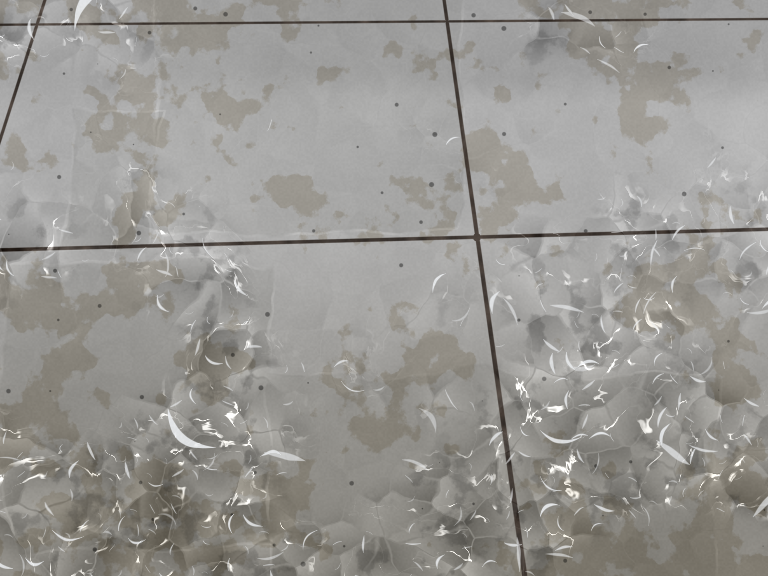
Reproduce this texture procedurally as a WebGL 2 fragment shader.

```glsl
#version 300 es
precision highp float;
// Pale floor tiles with dark joints, under stained and crumpled clear plastic film.

#define JOINT_WIDTH 0.0036
#define JOINT_COLOR vec3(0.20, 0.17, 0.15)
#define FAR_TONE vec3(0.695, 0.695, 0.695)
#define NEAR_TONE vec3(0.545, 0.535, 0.51)
#define STAIN_TINT vec3(0.91, 0.89, 0.85)
#define FILM_TINT vec3(0.945, 0.945, 0.94)
#define GLINT_COLOR vec3(0.93, 0.94, 0.95)
#define FACET_SIZE 0.062
#define FACET_CONTRAST 0.15
#define CREASE_GAIN 0.45
#define GRAIN 0.022

uniform vec2 u_resolution;
out vec4 fragColor;

float hash(vec2 p) {
  vec3 q = fract(vec3(p.xyx) * 0.1031);
  q += dot(q, q.yzx + 33.33);
  return fract((q.x + q.y) * q.z);
}

vec2 hash2(vec2 p) { return vec2(hash(p + 17.3), hash(p + 71.9)); }

float noise(vec2 p) {
  vec2 i = floor(p), f = fract(p);
  f = f * f * (3.0 - 2.0 * f);
  return mix(mix(hash(i), hash(i + vec2(1, 0)), f.x),
             mix(hash(i + vec2(0, 1)), hash(i + vec2(1, 1)), f.x), f.y);
}

float fbm(vec2 p) {
  float sum = 0.0, amp = 0.5;
  for (int i = 0; i < 5; i++) {
    sum += amp * noise(p);
    p = mat2(1.6, 1.2, -1.2, 1.6) * p + 5.7;
    amp *= 0.5;
  }
  return sum / 0.97;
}

// Coverage of an endless straight line through a and b
float lineMask(vec2 p, vec2 a, vec2 b, float halfWidth, float px) {
  vec2 d = normalize(b - a);
  float dist = abs(dot(p - a, vec2(-d.y, d.x)));
  return 1.0 - smoothstep(halfWidth - px, halfWidth + px, dist);
}

float boxDistance(vec2 p, vec2 lo, vec2 hi) {
  vec2 d = abs(p - 0.5 * (lo + hi)) - 0.5 * (hi - lo);
  return length(max(d, 0.0)) + min(max(d.x, d.y), 0.0);
}

// How crumpled the film is: dense clusters close by, few far away
float crumple(vec2 p) {
  float bias = mix(0.14, -0.13, smoothstep(0.15, 0.85, p.y));
  return smoothstep(0.48, 0.78, 0.7 * noise(p * 5.0 + 3.1) + 0.3 * noise(p * 13.0) + bias);
}

// Tilted planes of folded film, faded at the folds
float facets(vec2 p) {
  vec2 q = p / FACET_SIZE, cell = floor(q);
  float nearest = 9.0, second = 9.0, tone = 0.0;
  for (int y = -1; y <= 1; y++)
  for (int x = -1; x <= 1; x++) {
    vec2 id = cell + vec2(x, y);
    vec2 d = q - id - hash2(id);
    float dist = length(d), angle = 6.2832 * hash(id + 4.4);
    if (dist < nearest) {
      second = nearest;
      nearest = dist;
      tone = dot(d, vec2(cos(angle), sin(angle))) + 0.4 * (hash(id + 9.1) - 0.5);
    } else second = min(second, dist);
  }
  return tone * smoothstep(0.0, 0.08, second - nearest);
}

// Short bent highlights, tapered at both ends
float glints(vec2 p, float size, float density, float px) {
  vec2 cell = floor(p / size);
  float light = 0.0;
  for (int y = -1; y <= 1; y++)
  for (int x = -1; x <= 1; x++) {
    vec2 id = cell + vec2(x, y), h = hash2(id + size * 900.0);
    vec2 center = (id + 0.15 + 0.7 * h) * size;
    float angle = 3.1416 * hash(id + 31.7), reach = size * mix(0.2, 0.75, h.x * h.y);
    vec2 d = mat2(cos(angle), -sin(angle), sin(angle), cos(angle)) * (p - center);
    float along = d.x / reach;
    d.y += reach * (h.y - 0.5) * along * along;
    float halfWidth = reach * mix(0.04, 0.16, h.x) * max(1.0 - along * along, 0.0);
    float streak = (1.0 - smoothstep(halfWidth - px, halfWidth + px, abs(d.y))) * step(abs(along), 1.0);
    float shown = step(hash(id + 55.0), density * crumple(center));
    light = max(light, streak * shown * mix(0.4, 1.0, h.y));
  }
  return light;
}

void main() {
  vec2 p = gl_FragCoord.xy / u_resolution.y;
  float px = 0.8 / u_resolution.y;
  vec2 warp = vec2(fbm(p * 6.0), fbm(p * 6.0 + 40.0)) - 0.5;

  // Tile light and the soft shade along the far side
  vec3 color = mix(NEAR_TONE, FAR_TONE, smoothstep(-0.05, 0.78, p.y));
  color -= 0.065 * smoothstep(0.81, 0.88, p.y + 0.03 * warp.x) * mix(0.5, 1.0, smoothstep(0.2, 1.0, p.x));
  color += 0.09 * (fbm(p * 2.7 + 8.0) - 0.5);

  // Stains and dark specks
  float blotch = fbm(p * 8.0 + 21.0) * 0.6 + fbm(p * 32.0) * 0.4;
  color *= mix(vec3(1), STAIN_TINT, smoothstep(0.545, 0.59, blotch));
  vec2 speckCell = floor(p * 14.0), speckAt = 0.2 + 0.6 * hash2(speckCell);
  float speckSize = 0.0045 * hash(speckCell + 6.0) * step(0.72, hash(speckCell + 2.0));
  float speckDist = length(fract(p * 14.0) - speckAt) / 14.0;
  color *= 1.0 - 0.4 * (1.0 - smoothstep(speckSize - px, speckSize + px, speckDist)) * step(0.0005, speckSize);

  // Joints between tiles
  float joint = lineMask(p, vec2(0.0, 0.566), vec2(1.333, 0.602), JOINT_WIDTH * 0.85, px);
  joint = max(joint, lineMask(p, vec2(0.0, 0.957), vec2(1.333, 0.967), JOINT_WIDTH * 0.55, px));
  joint = max(joint, lineMask(p, vec2(0.771, 1.0), vec2(0.911, 0.0), JOINT_WIDTH * mix(1.25, 0.8, p.y), px));
  joint = max(joint, lineMask(p, vec2(0.078, 1.0), vec2(0.0, 0.757), JOINT_WIDTH * 0.75, px));
  joint = max(joint, 1.0 - smoothstep(0.006, 0.008, length(p - vec2(0.828, 0.588))));
  color = mix(color, JOINT_COLOR * mix(0.8, 1.5, noise(p * 60.0)), joint * 0.92);

  // Overlapping film sheets with a thin bright rim
  vec2 w = p + 0.06 * warp;
  float sheets[4] = float[4](
    boxDistance(w, vec2(0.27, 0.60), vec2(0.81, 1.1)),
    boxDistance(w + vec2(0.12 * (0.8 - p.y), 0), vec2(0.13, 0.57), vec2(0.28, 0.81)),
    boxDistance(w, vec2(0.02, 0.05), vec2(0.47, 0.55)),
    boxDistance(w, vec2(0.47, -0.1), vec2(1.25, 0.35)));
  for (int i = 0; i < 4; i++) {
    float inside = 1.0 - smoothstep(-0.003, 0.003, sheets[i]);
    color *= mix(vec3(1), FILM_TINT, inside * (0.55 + 0.45 * noise(p * 5.0 + float(i))));
    float rim = 1.0 - smoothstep(0.0008, 0.0035, abs(sheets[i]));
    color += 0.09 * rim * (noise(p * 25.0) - 0.3);
  }

  // Folds, creases and sharp reflections
  float folded = crumple(p);
  color += FACET_CONTRAST * facets(p + 0.09 * warp) * (0.12 + 0.88 * folded);
  float ridge = abs(fbm(p * 17.0 + 3.0 * warp) - 0.5);
  float crease = 1.0 - smoothstep(0.004, 0.03, ridge);
  float broken = smoothstep(0.5, 0.8, noise(p * 70.0));
  color += crease * (0.03 + CREASE_GAIN * broken * folded) * (0.2 + 0.8 * folded);
  color *= 1.0 - 0.16 * folded * smoothstep(0.56, 0.72, fbm(p * 30.0 + 12.0));
  float shine = max(glints(p + 0.02 * warp, 0.085, 0.55, px), glints(p + 0.03 * warp, 0.032, 0.5, px));
  color = mix(color, GLINT_COLOR, shine * 0.9);

  color += GRAIN * (noise(p * 330.0) - 0.5);
  fragColor = vec4(clamp(color, 0.0, 1.0), 1.0);
}
```
